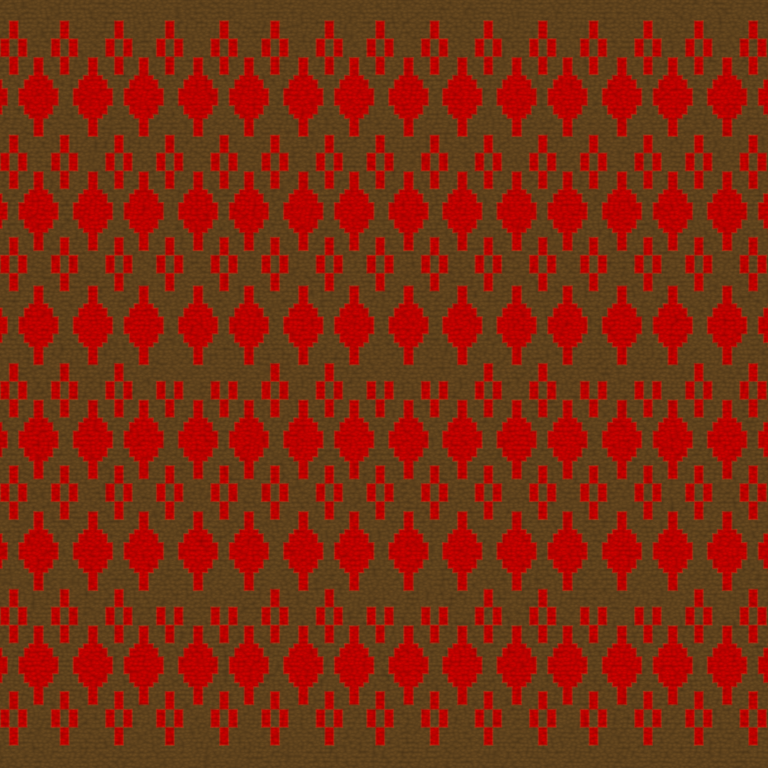
Write a Shadertoy shader that draws this pattern.

```glsl
// Knitted brown cloth with rows of red stepped diamonds and small four-block flowers.

// Lengths are in stitches; the canvas is STITCHES high.
const float STITCHES = 160.0;
const vec2  FIRST = vec2(8.02, 20.2);     // first diamond, from the top left
const vec2  PITCH = vec2(10.96, 23.79);   // spacing of diamonds
const float ROWS = 6.0;
const float ODD_SLIP = 0.375;             // odd columns sit a little to the right
const vec2  LATE_SLIP = vec2(0.62, -0.55);
const vec2  LATE_START = vec2(8.0, 4.0);  // column and row where the late slip begins
const float FLOWER_SHIFT = 5.42;          // flower column, right of its diamond
const float FLOWER_ABOVE = 10.25;
const float FLOWER_BELOW = 11.05;
const vec2  PETAL = vec2(0.92, 1.86);     // half size of a flower block
const float EDGE_SOFTNESS = 0.16;
const float RIM_WIDTH = 0.24;
const float RIM_STRENGTH = 0.55;
const float GRAIN = 0.24;
const float RIB = 0.035;
const vec3  BROWN = vec3(0.365, 0.255, 0.110);
const vec3  RED = vec3(0.725, 0.008, 0.0);
const vec3  RIM = vec3(0.68, 0.20, 0.08);
const float TAU = 6.2831853;

vec2 hash2(vec2 p) {
    vec3 q = fract(vec3(p.xyx) * vec3(0.1031, 0.1030, 0.0973));
    q += dot(q, q.yzx + 33.33);
    return fract((q.xx + q.yz) * q.zy);
}

float box(vec2 p, vec2 halfSize) {
    vec2 d = abs(p) - halfSize;
    return length(max(d, 0.0)) + min(max(d.x, d.y), 0.0);
}

// Four nested boxes make the stepped outline.
float diamond(vec2 p) {
    float d = box(p, vec2(4.12, 1.78));
    d = min(d, box(p, vec2(3.0, 3.6)));
    d = min(d, box(p, vec2(2.0, 4.5)));
    return min(d, box(p, vec2(0.98, 8.2)));
}

// Blocks around an open centre; some flowers lack the upper block.
float flower(vec2 p, bool hasTop) {
    float sides = box(vec2(abs(p.x) - 2.0 * PETAL.x, p.y), PETAL);
    float y = hasTop ? abs(p.y) : p.y;
    return min(sides, box(vec2(p.x, y - 2.0 * PETAL.y), PETAL));
}

vec2 motifCentre(vec2 id) {
    vec2 centre = FIRST + PITCH * id + LATE_SLIP * step(LATE_START, id);
    centre.x += ODD_SLIP * mod(id.x, 2.0);
    return centre;
}

// Signed distance to the nearest motif.
float patternDistance(vec2 p) {
    float d = 1e3;
    vec2 nearest = round((p - FIRST) / PITCH);
    for (int j = -1; j <= 1; j++) {
        for (int i = -1; i <= 1; i++) {
            vec2 id = nearest + vec2(i, j);
            if (id.y < 0.0 || id.y >= ROWS) continue;
            vec2 q = p - motifCentre(id);
            d = min(d, diamond(q));

            // Odd rows carry flowers on both sides, the first row only above.
            bool oddRow = mod(id.y, 2.0) > 0.5;
            vec2 f = q - vec2(FLOWER_SHIFT, 0.0);
            bool clipped = id.y > 2.0 && id.x > 0.0 && mod(id.x + 2.0, 4.0) < 1.5;
            if (oddRow || id.y < 0.5)
                d = min(d, flower(f + vec2(0.0, FLOWER_ABOVE), !clipped));
            if (oddRow)
                d = min(d, flower(f - vec2(0.0, FLOWER_BELOW), true));
        }
    }
    return d;
}

float cellular(vec2 p) {
    vec2 cell = floor(p);
    float d = 2.0;
    for (int j = -1; j <= 1; j++) {
        for (int i = -1; i <= 1; i++) {
            vec2 c = cell + vec2(i, j);
            d = min(d, length(c + hash2(c) - p));
        }
    }
    return d;
}

// Brightness of the yarn: fine grain, ribs and faint mottling.
float weave(vec2 p) {
    float grain = 0.45 - cellular(p * vec2(1.0, 1.5));
    float rib = sin(TAU * p.y) + 0.4 * sin(TAU * p.x + 2.0 * sin(p.y));
    float mottle = sin(p.x * 0.73 + 2.0 * sin(p.y * 0.41)) * sin(p.y * 0.59);
    return 1.0 + GRAIN * grain + RIB * rib + 0.012 * mottle;
}

void mainImage(out vec4 fragColor, in vec2 fragCoord) {
    float pixel = STITCHES / iResolution.y;
    vec2 p = vec2(fragCoord.x, iResolution.y - fragCoord.y) * pixel;

    float d = patternDistance(p);
    float soft = max(EDGE_SOFTNESS, 0.6 * pixel);
    vec3 color = mix(BROWN, RED, smoothstep(soft, -soft, d));
    float rim = 1.0 - smoothstep(0.0, RIM_WIDTH + 0.3 * pixel, abs(d));
    color = mix(color, RIM, RIM_STRENGTH * rim);

    fragColor = vec4(color * weave(p), 1.0);
}
```
